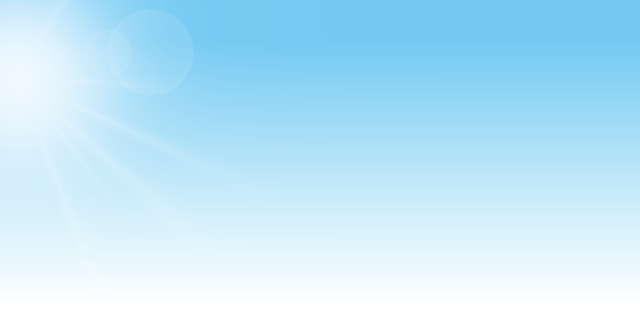
This background is drawn by a WebGL 2 fragment shader. Its source:

```glsl
#version 300 es
precision highp float;
// A clear daytime sky that pales to white at the horizon, with a hazy sun at
// the upper left. Layers: vertical gradient, radial glow, angular light rays
// and two translucent lens discs. Lengths are in canvas heights.

#define SUN_POS vec2(0.055, 0.755)
#define GLOW_RADIUS 0.32
#define GLOW_STRENGTH 0.96
#define HAZE_STRENGTH 0.12
#define RAY_STRENGTH 0.22
#define RAY_REACH 0.72
#define DISC_STRENGTH 0.11
#define ZENITH vec3(0.455, 0.79, 0.95)
#define LOW_SKY vec3(0.82, 0.937, 0.982)
#define SUNLIGHT vec3(0.95, 0.98, 1.0)

uniform vec2 u_resolution;
out vec4 fragColor;

// Ray direction and half width, in degrees
const vec2 RAYS[6] = vec2[6](
    vec2(-25.0, 2.2), vec2(-42.0, 3.2), vec2(-69.0, 2.4),
    vec2(-52.0, 2.0), vec2(-3.0, 3.0), vec2(60.0, 4.0));

vec3 skyGradient(float height) {
    float depth = 1.0 - height;
    vec3 sky = mix(ZENITH, LOW_SKY, clamp((depth - 0.13) / 0.537, 0.0, 1.0));
    return mix(sky, vec3(1.0), clamp((depth - 0.667) / 0.29, 0.0, 1.0));
}

float sunGlow(float dist) {
    float core = GLOW_STRENGTH * exp(-pow(dist / GLOW_RADIUS, 2.3));
    float haze = HAZE_STRENGTH * exp(-dist * dist / 0.2);
    return 1.0 - (1.0 - core) * (1.0 - haze);
}

float sunRays(vec2 offset) {
    float angle = degrees(atan(offset.y, offset.x + 1e-5));
    float dist = length(offset);
    float sum = 0.0;
    for (int i = 0; i < 6; i++) {
        float spread = (angle - RAYS[i].x) / RAYS[i].y;
        float reach = RAY_REACH * (i < 3 ? 1.0 : 0.6);
        float fade = 1.0 - smoothstep(0.3 * reach, 1.35 * reach, dist);
        sum += exp(-spread * spread) * fade;
    }
    return RAY_STRENGTH * sum * smoothstep(0.08, 0.28, dist);
}

// Translucent disc, slightly brighter towards its rim
float lensDisc(vec2 p, vec2 center, float radius) {
    float dist = length(p - center);
    float fill = 1.0 - smoothstep(-0.003, 0.003, dist - radius);
    return DISC_STRENGTH * fill * mix(0.75, 1.1, pow(min(dist / radius, 1.0), 6.0));
}

void main() {
    vec2 p = gl_FragCoord.xy / u_resolution.y;
    vec2 fromSun = p - SUN_POS;

    vec3 color = skyGradient(p.y);
    color = mix(color, vec3(1.0), sunRays(fromSun));
    color = mix(color, SUNLIGHT, lensDisc(p, vec2(0.471, 0.836), 0.134));
    color = mix(color, SUNLIGHT, lensDisc(p, vec2(0.339, 0.834), 0.074));

    // Keep the glow from dimming the white horizon
    color = mix(color, max(color, SUNLIGHT), sunGlow(length(fromSun)));
    fragColor = vec4(color, 1.0);
}
```
